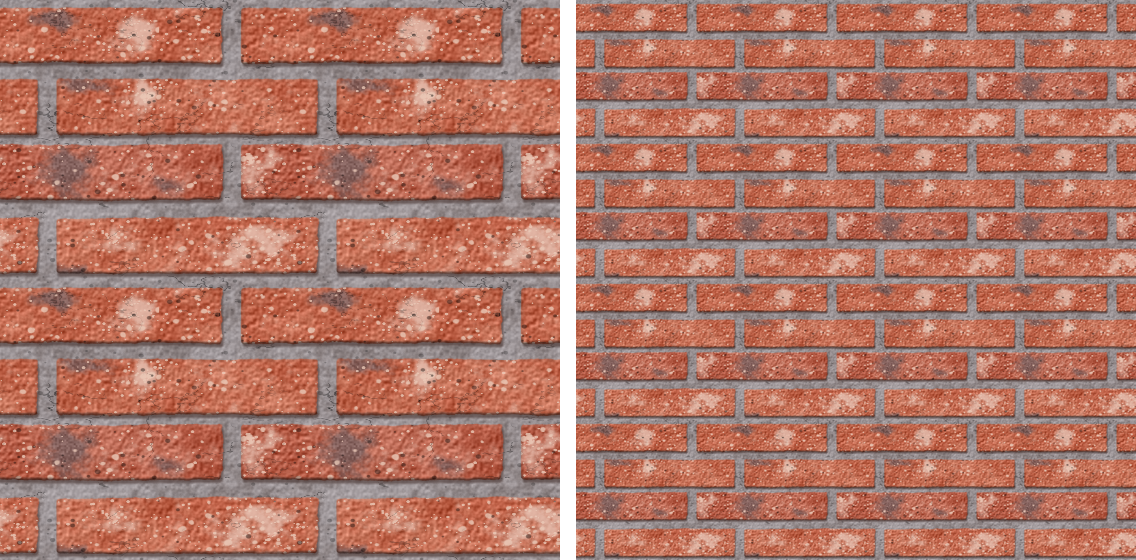
Left: one tile. Right: repeated 2 by 2.
Write a three.js fragment shader that draws this texture.

```glsl
// Weathered red brick wall in running bond with grey mortar, tiling seamlessly.
varying vec2 vUv;

float hash(vec2 p) {
  vec3 q = fract(vec3(p.xyx) * 0.1031);
  q += dot(q, q.yzx + 33.33);
  return fract((q.x + q.y) * q.z);
}

// Value noise with n cells per unit, wrapping every unit.
float noise(vec2 t, vec2 n) {
  vec2 p = t * n, i = floor(p), f = fract(p);
  f = f * f * (3.0 - 2.0 * f);
  vec2 a = mod(i, n), b = mod(i + 1.0, n), s = n * 1.7;
  return mix(mix(hash(a + s), hash(vec2(b.x, a.y) + s), f.x),
             mix(hash(vec2(a.x, b.y) + s), hash(b + s), f.x), f.y);
}

float fbm(vec2 t, vec2 n) {
  float sum = 0.0, amp = 0.5;
  for (int i = 0; i < 5; i++) {
    sum += amp * noise(t, n);
    n *= 2.0;
    amp *= 0.55;
  }
  return sum / 1.055;
}

// Irregular round specks; only a share of the wrapping cells holds one.
float specks(vec2 t, float n, float share) {
  vec2 cell = floor(t * n);
  float found = 0.0;
  for (int y = -1; y <= 1; y++) {
    for (int x = -1; x <= 1; x++) {
      vec2 c = cell + vec2(float(x), float(y)), id = mod(c, n) + n;
      vec2 centre = c + 0.2 + 0.6 * vec2(hash(id + 3.1), hash(id + 7.7));
      float radius = mix(0.15, 0.5, pow(hash(id + 13.3), 2.0));
      float d = length((t * n - centre) * vec2(0.85, 1.1)) - radius;
      found = max(found, step(hash(id + 19.9), share) * smoothstep(0.16, -0.12, d));
    }
  }
  return found;
}

float box(vec2 q, vec2 halfSize, float r) {
  vec2 d = abs(q) - halfSize + r;
  return length(max(d, 0.0)) + min(max(d.x, d.y), 0.0) - r;
}

float blob(vec2 q, vec2 centre, vec2 size) {
  vec2 d = (q - centre) / size;
  return exp(-dot(d, d));
}

float relief(vec2 t) {
  return fbm(t + 0.37, vec2(7.0, 11.0)) + 0.35 * noise(t, vec2(90.0));
}

void main() {
  // Two by two repeats of a block of four courses, one brick wide.
  vec2 t = vUv * 2.0;
  float row = mod(floor(t.y * 4.0), 4.0);
  float odd = mod(row, 2.0);
  float middle = row < 0.5 ? 0.49 : row < 1.5 ? 0.54 : row < 2.5 ? 0.47 : 0.49;
  vec2 q = vec2(fract(t.x - mix(0.168, 0.827, odd)) - 0.5, (fract(t.y * 4.0) - middle) * 0.25);

  // Chipped brick outline and the shadow it casts down and to the right.
  float broad = fbm(t, vec2(5.0, 9.0));
  float fine = fbm(t + 0.61, vec2(32.0));
  float grain = noise(t, vec2(150.0));
  vec2 e = q + vec2(fine - 0.5, broad - 0.5) * 0.012;
  vec2 halfSize = vec2(0.466, 0.099);
  float d = box(e, halfSize, 0.012) + (fine - 0.5) * 0.010;
  float brick = smoothstep(0.003, -0.003, d);
  float shadow = smoothstep(0.007, -0.006, box(e + vec2(-0.005, 0.011), halfSize, 0.012));
  float light = relief(t) - relief(t + vec2(-0.005, 0.007));

  // Mortar: mottled grey with grit, pits and thin cracks.
  float crack = smoothstep(0.018, 0.0, abs(fbm(t + 0.23, vec2(6.0, 14.0)) - 0.5));
  crack *= smoothstep(0.5, 0.7, noise(t, vec2(9.0, 13.0)));
  vec3 mortar = mix(vec3(0.53, 0.49, 0.49), vec3(0.64, 0.61, 0.62), smoothstep(0.3, 0.62, broad * 0.5 + fine * 0.5));
  mortar += (grain - 0.5) * 0.07 - light * 0.3;
  mortar *= 1.0 - 0.35 * crack - 0.25 * specks(t + 0.3, 60.0, 0.06);
  mortar = mix(mortar, vec3(0.33, 0.26, 0.25), shadow * 0.7);

  // Fired clay, redder in the second course.
  vec3 clay = mix(vec3(0.72, 0.35, 0.25), vec3(0.80, 0.48, 0.38), smoothstep(0.32, 0.66, broad * 0.55 + fine * 0.45));
  clay *= row == 1.0 ? vec3(0.95, 0.92, 0.95) : vec3(1.0);
  clay += (grain - 0.5) * 0.07 - light * 0.55;

  // Soot patches differ from course to course.
  vec2 sootAt = row < 0.5 ? vec2(-0.42, -0.10) : row < 1.5 ? vec2(-0.07, 0.01) : row < 2.5 ? vec2(-0.36, 0.08) : vec2(-0.12, 0.06);
  float soot = blob(q, sootAt, row == 1.0 ? vec2(0.13, 0.09) : vec2(0.10, 0.04));
  soot += row == 1.0 ? blob(q, vec2(0.28, -0.05), vec2(0.06, 0.05)) : 0.0;
  float rough = fbm(t + 0.11, vec2(18.0, 22.0));
  soot = smoothstep(0.55, 0.95, soot * 0.6 + rough * 0.75);
  clay = mix(clay, mix(vec3(0.36, 0.27, 0.27), vec3(0.56, 0.47, 0.47), grain), soot * 0.8);

  // Lime bloom, worn streaks and pale flecks.
  vec2 limeAt = row < 0.5 ? vec2(0.27, -0.02) : row < 1.5 ? vec2(-0.43, 0.02) : row < 2.5 ? vec2(-0.14, 0.05) : vec2(0.17, 0.02);
  float lime = blob(q, limeAt, row == 0.0 ? vec2(0.17, 0.09) : vec2(0.08, 0.07));
  lime += row == 0.0 ? 0.6 * blob(q, vec2(-0.28, 0.03), vec2(0.08, 0.06)) : 0.0;
  float bloom = smoothstep(0.58, 0.98, lime * 0.45 + fbm(t + 0.83, vec2(15.0, 19.0)) * 0.95);
  clay = mix(clay, vec3(0.90, 0.75, 0.69), bloom * 0.85);
  float flecks = specks(t + (fine - 0.5) * 0.012, 42.0, 0.07 + 0.22 * lime);
  flecks = max(flecks, specks(t + 0.5, 88.0, 0.05 + 0.25 * lime));
  clay = mix(clay, vec3(0.92, 0.79, 0.72), flecks * 0.8);
  clay *= 1.0 - 0.4 * specks(t + 0.71, 56.0, 0.04) - 0.25 * crack;

  // Rounded rim: lit along the top, dark along the underside.
  float rim = smoothstep(-0.014, -0.001, d);
  clay *= 1.0 - rim * (e.y < 0.0 ? 0.42 * smoothstep(-0.07, -0.097, e.y) : 0.0) - 0.10 * rim;
  clay += 0.06 * rim * smoothstep(0.08, 0.097, e.y);

  gl_FragColor = vec4(clamp(mix(mortar, clay, brick), 0.0, 1.0), 1.0);
}
```
